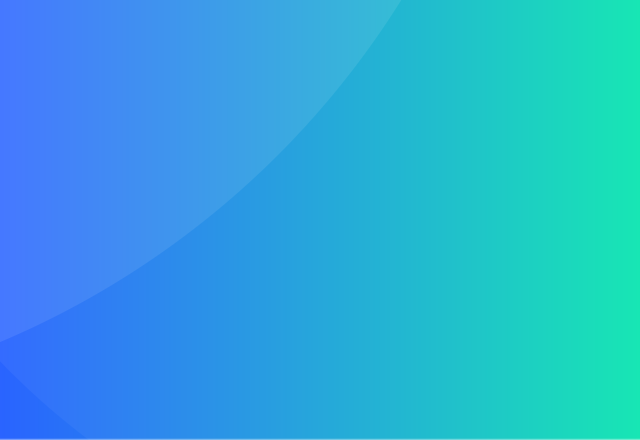
This background is drawn by a Shadertoy shader. Its source:

```glsl
// Blue to green horizontal gradient under two translucent white discs, with a faint pale line at the foot.

const vec3 BLUE  = vec3(0.163, 0.390, 1.0);
const vec3 GREEN = vec3(0.092, 0.902, 0.706);
const vec3 WHITE = vec3(1.0);
const float FOOT_HEIGHT = 0.00284;

// Antialiased coverage of the region where dist is negative
float coverage(float dist, float pixel) {
    return clamp(0.5 - dist / pixel, 0.0, 1.0);
}

// Signed distance to a disc
float discDistance(vec2 p, vec2 center, float radius) {
    return length(p - center) - radius;
}

// Lays a white veil of the given opacity over a colour
vec3 veil(vec3 color, float mask, float opacity) {
    return mix(color, WHITE, mask * opacity);
}

void mainImage(out vec4 fragColor, in vec2 fragCoord) {
    // Canvas height is one unit
    vec2 p = fragCoord / iResolution.y;
    float across = fragCoord.x / iResolution.x;
    float pixel = 1.0 / iResolution.y;

    // Base gradient
    vec3 color = mix(BLUE, GREEN, across);

    // Wide disc that leaves the lower left corner bare and fades to the right
    float wideDisc = coverage(discDistance(p, vec2(1.227, 1.362), 1.7045), pixel);
    color = veil(color, wideDisc, 0.048 * (1.0 - across));

    // Disc sweeping over the upper left
    float upperDisc = coverage(discDistance(p, vec2(-0.773, 2.053), 1.987), pixel);
    color = veil(color, upperDisc, 0.087);

    // Pale line along the foot
    float foot = coverage(p.y - FOOT_HEIGHT, pixel);
    color = veil(color, foot, 0.36);

    fragColor = vec4(color, 1.0);
}
```
